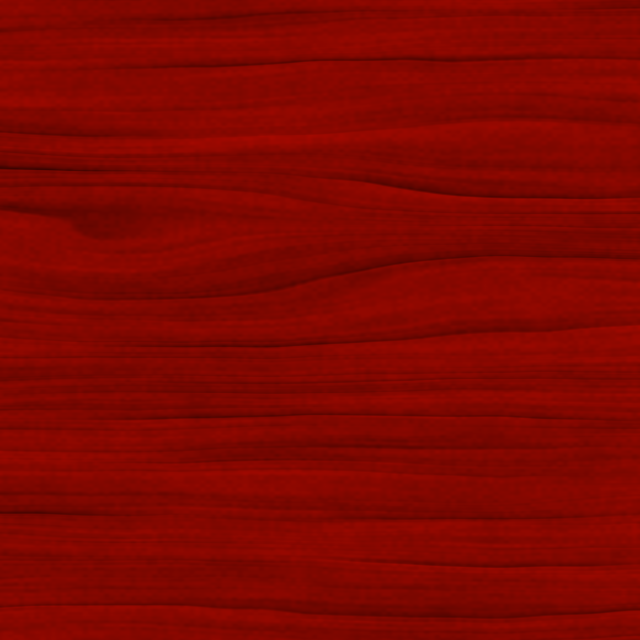
Reproduce this texture procedurally as a WebGL 2 fragment shader.

```glsl
#version 300 es
precision highp float;
precision highp int;

uniform vec2 u_resolution;
out vec4 fragColor;

float hash(ivec2 cell) {
    uvec2 q = uvec2(cell) * uvec2(1597334673u, 3812015801u);
    uint n = (q.x ^ q.y) * 1597334673u;
    n = (n ^ (n >> 15)) * 2246822519u;
    n ^= n >> 13;
    return float(n >> 8) / 16777216.0;
}

float noise(vec2 p) {
    ivec2 cell = ivec2(floor(p));
    vec2 f = fract(p);
    f = f * f * (3.0 - 2.0 * f);
    float low = mix(hash(cell), hash(cell + ivec2(1, 0)), f.x);
    float high = mix(hash(cell + ivec2(0, 1)), hash(cell + ivec2(1, 1)), f.x);
    return mix(low, high, f.y);
}

// Height across the grain, bent so that its contours form long tongues
float grainHeight(vec2 p) {
    float bend = mix(0.035, 0.085, smoothstep(0.3, 0.1, abs(p.y - 0.58)));
    return p.y
        + bend * noise(p * vec2(1.6, 9.0) + 3.7)
        + 0.018 * noise(p * vec2(3.6, 22.0) + 21.3)
        + 0.003 * noise(p * vec2(14.0, 40.0) + 47.1);
}

// Dark growth lines: a crisp edge on one side, a soft fade on the other
float growthLines(float height, float x, float frequency) {
    float phase = height * frequency;
    float f = fract(phase);
    float edge = smoothstep(0.0, 0.004 * frequency, f);
    float fade = 0.75 * exp(-f * 190.0 / frequency) + 0.25 * exp(-f * 4.5);
    fade *= smoothstep(1.0, 0.85, f);
    float strength = noise(vec2(x * 2.6 + frequency, floor(phase) + frequency));
    return edge * fade * smoothstep(0.15, 0.9, strength);
}

void main() {
    vec2 uv = gl_FragCoord.xy / u_resolution.y;
    float height = grainHeight(uv);

    // Broad bands and fine streaks along the grain
    float red = 0.527;
    red += 0.085 * (noise(vec2(uv.x * 1.4, height * 9.0) + 11.0) - 0.5);
    red += 0.045 * (noise(vec2(uv.x * 2.2, height * 38.0) + 31.0) - 0.5);
    red += 0.065 * (noise(vec2(uv.x * 3.0, height * 95.0) + 53.0) - 0.5);
    red += 0.060 * (noise(vec2(uv.x * 5.0, height * 200.0) + 71.0) - 0.5);

    // Soft mottling and pores
    red += 0.030 * (noise(uv * vec2(26.0, 40.0) + 5.0) - 0.5);
    red += 0.050 * (noise(uv * vec2(120.0, 170.0) + 9.0) - 0.5);

    // Growth lines, from bold and sparse to faint and dense
    float frequency = 13.0;
    float depth = 0.30;
    for (int i = 0; i < 3; i++) {
        red -= depth * growthLines(height, uv.x, frequency);
        frequency *= 2.1;
        depth *= 0.5;
    }

    red = clamp(red, 0.2, 0.66);
    fragColor = vec4(red, red * 0.053, 0.0, 1.0);
}
```
